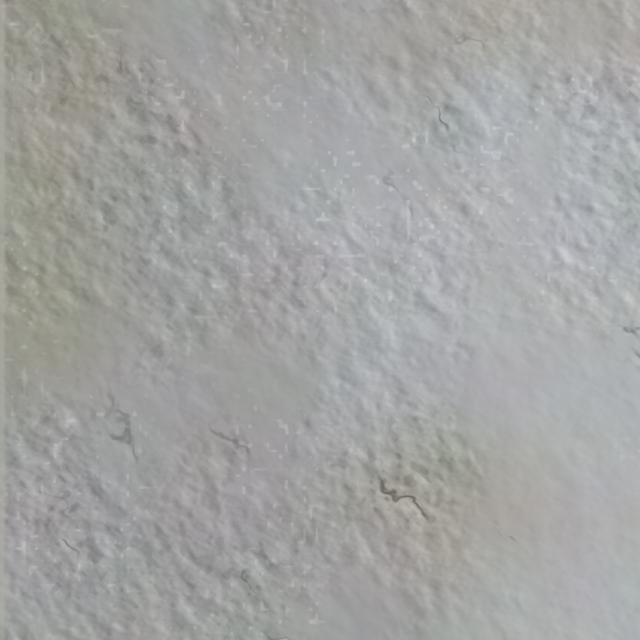
Write a Shadertoy shader that draws this texture.

```glsl
// Weathered grey stone slab: broad cool and olive stains, a fine diagonal
// relief shaded from layered value noise, and short ragged cracks with
// dark crumbs around them, scattered over a jittered grid.

float hash(vec2 p) {
    vec3 q = fract(p.xyx * 0.1031);
    q += dot(q, q.yzx + 33.33);
    return fract((q.x + q.y) * q.z);
}

float noise(vec2 p) {
    vec2 cell = floor(p), f = fract(p);
    f = f * f * (3.0 - 2.0 * f);
    return mix(mix(hash(cell), hash(cell + vec2(1, 0)), f.x),
               mix(hash(cell + vec2(0, 1)), hash(cell + vec2(1, 1)), f.x), f.y);
}

float fbm(vec2 p) {
    float sum = 0.0, amp = 0.53;
    for (int i = 0; i < 4; i++) {
        sum += amp * noise(p);
        p = mat2(0.96, 0.28, -0.28, 0.96) * p * 2.03 + 17.3;
        amp *= 0.5;
    }
    return sum;
}

// x: dark crack line, y: pale lip along its lower side, z: crumbled zone
vec3 cracks(vec2 p) {
    vec3 result = vec3(0);
    float wiggle = (noise(p * 24.0) - 0.5) * 0.04 + (noise(p * 60.0) - 0.5) * 0.022
                 + (noise(p * 130.0) - 0.5) * 0.008;
    float broken = smoothstep(0.25, 0.6, noise(p * 42.0 + 9.0));
    float width = mix(0.003, 0.0095, noise(p * 55.0 + 33.0));
    for (int j = -1; j <= 1; j++)
    for (int i = -1; i <= 1; i++) {
        vec2 cell = floor(p * 4.5) + vec2(i, j);
        float present = step(0.35, hash(cell + 71.0));
        vec2 center = (cell + vec2(hash(cell + 3.0), hash(cell + 29.0))) / 4.5;
        float angle = mix(-1.15, -0.5, hash(cell + 47.0));
        vec2 dir = vec2(cos(angle), sin(angle)), d = p - center;
        vec2 q = vec2(dot(d, dir), dot(d, vec2(-dir.y, dir.x)) + wiggle);
        float halfLength = mix(0.025, 0.09, hash(cell + 83.0));
        float taper = 1.0 - smoothstep(0.3, 1.0, abs(q.x) / halfLength);
        float strength = present * taper * mix(0.3, 1.0, hash(cell + 101.0));
        float line = 1.0 - smoothstep(0.0, width, abs(q.y));
        float lip = 1.0 - smoothstep(0.0, 0.008, abs(q.y + 0.010));
        float zone = 1.0 - smoothstep(0.0, 0.045, abs(q.y));
        result = max(result, strength * vec3(line * mix(0.12, 1.0, broken), lip * broken, zone));
    }
    return result;
}

void mainImage(out vec4 fragColor, in vec2 fragCoord) {
    vec2 p = fragCoord / iResolution.xy;

    // Coordinates stretched along the falling diagonal of the stone grain
    vec2 grain = vec2(dot(p, vec2(0.68, -0.73)) * 0.7, dot(p, vec2(0.73, 0.68)));

    // Broad stains: brighter and cooler to the upper right, olive in patches
    float broad = fbm(p * 3.2 + 5.0);
    float light = smoothstep(0.43, 0.74, 0.34 * p.x + 0.18 * p.y + 0.58 * broad);
    float leftStain = (1.0 - smoothstep(0.04, 0.32, p.x)) * smoothstep(0.25, 0.5, p.y);
    float topStain = smoothstep(0.8, 1.0, p.y) * smoothstep(0.4, 0.85, p.x);
    float lowStain = 1.0 - smoothstep(0.04, 0.26, length((p - vec2(0.72, 0.2)) * vec2(1.0, 1.3)));
    float stain = max(leftStain, max(topStain, lowStain));
    float warm = clamp(stain + (fbm(p * 6.0 + 31.0) - 0.5) * 0.9, 0.0, 1.0);

    vec3 cool = mix(vec3(0.617, 0.619, 0.622), vec3(0.685, 0.695, 0.705), light);
    vec3 olive = mix(vec3(0.595, 0.593, 0.55), vec3(0.66, 0.655, 0.63), light);
    vec3 color = mix(cool, olive, warm);

    // Faint pink, violet and teal tints
    color += vec3(0.008, -0.007, 0.002) * (noise(p * 10.0 + 13.0) - 0.5) * 2.0;
    color += vec3(-0.003, -0.002, 0.008) * (noise(p * 13.0 + 57.0) - 0.5) * 2.0;

    // Shaded relief, fading out over the smoother areas
    float rough = mix(0.3, 1.1, smoothstep(0.35, 0.6, fbm(p * 5.0 + 83.0)));
    vec2 g = grain * 42.0;
    float relief = fbm(g) - fbm(g + vec2(0.08, 0.3));
    color += rough * (0.24 * relief + 0.06 * (fbm(grain * 75.0 + 7.0) - 0.5));

    // Small dark pits, gathered near the cracks, and pale flecks
    vec3 crack = cracks(p);
    float pits = smoothstep(0.58, 0.9, noise(grain * 120.0 + 40.0));
    float pitted = rough * smoothstep(0.4, 0.65, noise(p * 9.0 + 21.0));
    float flecks = smoothstep(0.76, 1.0, noise(p * 105.0 + 90.0));
    color -= pits * (0.045 * pitted + 0.06 * crack.z);
    color += 0.075 * flecks * smoothstep(0.35, 0.7, noise(p * 7.0 + 66.0));

    // Cracks and the pale left rim of the slab
    color += 0.035 * crack.y - 0.2 * crack.x;
    color = mix(color, vec3(0.68, 0.68, 0.65), 0.6 * (1.0 - smoothstep(0.004, 0.011, p.x)));

    fragColor = vec4(clamp(color, 0.0, 1.0), 1.0);
}
```
